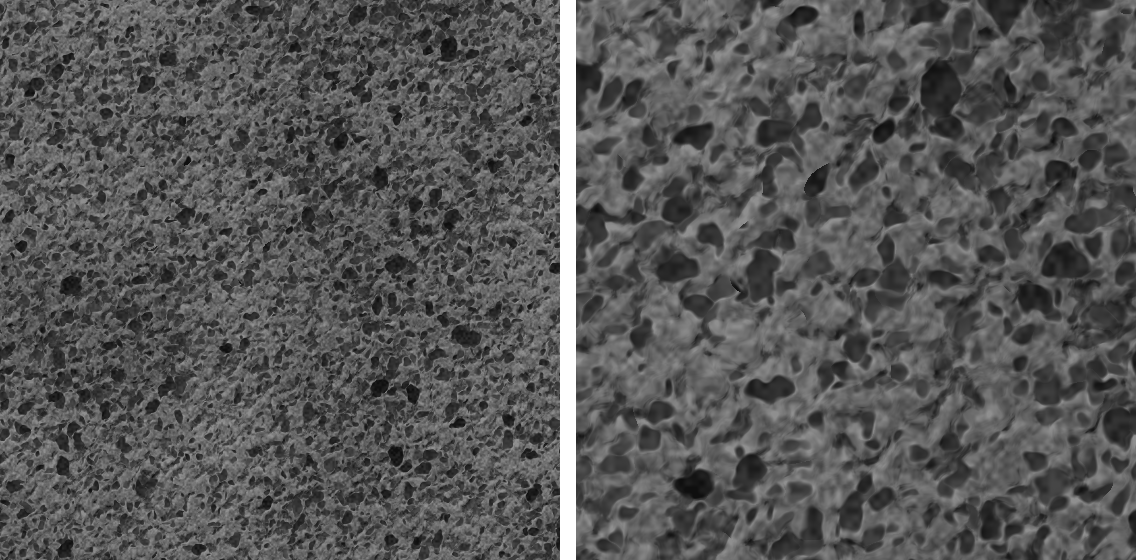
Left, the full canvas; right, a detail of the centre.
Give the GLSL for this texture, as a three.js fragment shader.

```glsl
#define STONE_GREY 0.392
#define PATCH_CONTRAST 0.14
#define RELIEF_CONTRAST 0.36
#define GRAIN_CONTRAST 0.16
#define CREVICE_DEPTH 0.13
#define RIM_LIGHT 0.045
#define EDGE_SOFTNESS 0.0016
#define GRAIN_ANGLE 0.9
#define RELIEF_SCALE 85.0
#define SMALL_PORES 66.0
#define MEDIUM_PORES 35.0
#define LARGE_PORES 14.0

varying vec2 vUv;

float hash(vec2 p) {
  vec3 q = fract(p.xyx * 0.1031);
  q += dot(q, q.yzx + 33.33);
  return fract((q.x + q.y) * q.z);
}

vec2 hash2(vec2 p) {
  return vec2(hash(p + 17.3), hash(p + 71.9));
}

mat2 rotation(float angle) {
  float c = cos(angle);
  float s = sin(angle);
  return mat2(c, -s, s, c);
}

float noise(vec2 p) {
  vec2 cell = floor(p);
  vec2 f = fract(p);
  f = f * f * (3.0 - 2.0 * f);
  float low = mix(hash(cell), hash(cell + vec2(1.0, 0.0)), f.x);
  float high = mix(hash(cell + vec2(0.0, 1.0)), hash(cell + 1.0), f.x);
  return mix(low, high, f.y);
}

float fbm(vec2 p) {
  float sum = 0.0;
  float weight = 0.53;
  for (int i = 0; i < 4; i++) {
    sum += weight * noise(p);
    p = rotation(0.6) * p * 2.03 + 11.7;
    weight *= 0.5;
  }
  return sum;
}

// Nearest pore: x = signed distance on the canvas, y = random shade, z = lit side
vec3 nearestPore(vec2 p, float scale, float density, float maxRadius) {
  vec2 q = p * scale;
  vec2 home = floor(q);
  vec3 nearest = vec3(1.0, 0.0, 0.0);
  for (int y = -1; y <= 1; y++) {
    for (int x = -1; x <= 1; x++) {
      vec2 cell = home + vec2(float(x), float(y));
      vec2 id = cell + scale * 3.0;
      vec2 shape = hash2(id + 5.1);
      vec2 offset = q - cell - 0.1 - 0.8 * hash2(id);
      float radius = maxRadius * mix(0.4, 1.0, shape.x * shape.x);
      float angle = GRAIN_ANGLE + 2.2 * (shape.y - 0.5);
      vec2 local = rotation(angle) * offset;
      local *= vec2(mix(0.65, 0.95, hash(id + 9.7)), 1.2);
      float d = (length(local) - radius) / scale;
      if (hash(id + 41.0) < density && d < nearest.x) {
        float side = dot(offset, vec2(0.6, -0.8)) / radius;
        nearest = vec3(d, hash(id + 23.0), clamp(side, -1.0, 1.0));
      }
    }
  }
  return nearest;
}

float carve(float grey, vec3 pore, float darkest, float lightest, float texture01) {
  float inside = 1.0 - smoothstep(-EDGE_SOFTNESS, EDGE_SOFTNESS, pore.x);
  float rim = smoothstep(0.0, 0.0015, pore.x) * (1.0 - smoothstep(0.0015, 0.004, pore.x));
  float shade = mix(darkest, lightest, pore.y) + 0.025 * pore.z;
  shade += 0.11 * (texture01 - 0.5);
  grey += RIM_LIGHT * rim * (0.5 + 0.5 * pore.z);
  return mix(grey, shade, inside);
}

void main() {
  vec2 p = vUv;

  // Ragged outlines come from bending the plane
  vec2 coarseBend = vec2(noise(p * 55.0), noise(p * 55.0 + 37.0)) - 0.5;
  vec2 fineBend = vec2(noise(p * 150.0 + 13.0), noise(p * 150.0 + 83.0)) - 0.5;
  vec2 bent = p + 0.009 * coarseBend + 0.005 * fineBend;

  // Rough stone, lit across its slanted grain
  vec2 grained = rotation(GRAIN_ANGLE) * bent * vec2(1.0, 1.0);
  grained *= vec2(0.8, 1.15) * RELIEF_SCALE;
  float height = fbm(grained);
  float relief = height - fbm(grained + vec2(0.25, 0.42));
  float grain = noise(p * 290.0) - 0.5;
  float patches = fbm(p * 5.0 + 3.0) - 0.5;
  float grey = STONE_GREY + PATCH_CONTRAST * patches;
  grey += RELIEF_CONTRAST * relief + GRAIN_CONTRAST * grain;
  grey -= CREVICE_DEPTH * (1.0 - smoothstep(0.30, 0.46, height));

  // Pores, from fine to large, crowded in the darker patches
  float crowding = 1.0 - 1.6 * patches;
  float wall = noise(p * 240.0 + 51.0);
  vec3 small = nearestPore(bent, SMALL_PORES, 0.62 * crowding, 0.46);
  vec3 medium = nearestPore(bent + 0.37, MEDIUM_PORES, 0.48 * crowding, 0.42);
  vec3 large = nearestPore(bent + 0.71, LARGE_PORES, 0.25 * crowding, 0.27);
  grey = carve(grey, small, 0.16, 0.27, wall);
  grey = carve(grey, medium, 0.12, 0.22, wall);
  grey = carve(grey, large, 0.08, 0.15, wall);

  gl_FragColor = vec4(vec3(clamp(grey, 0.06, 0.56)), 1.0);
}
```
